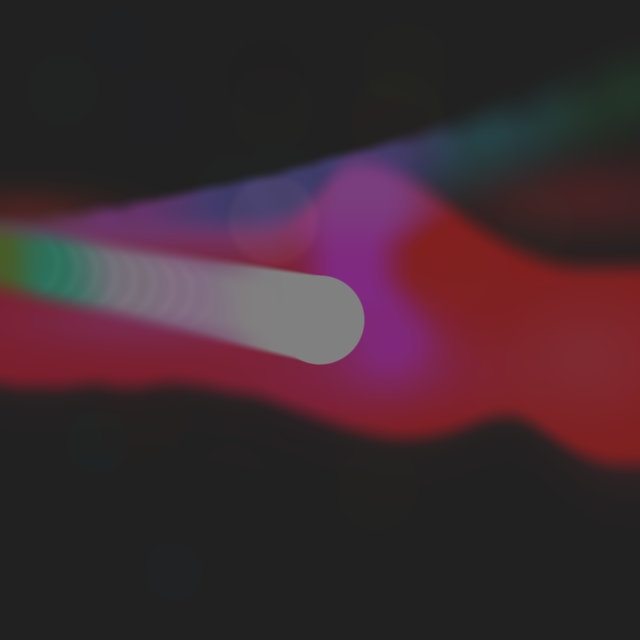
Give the GLSL for this background, as a WebGL 1 fragment shader.

```glsl
precision highp float;
uniform vec2 u_resolution;

vec2 hash2(vec2 p) {
  p = vec2(dot(p, vec2(127.1, 311.7)), dot(p, vec2(269.5, 183.3)));
  return fract(sin(p) * 43758.5453);
}

float gradientNoise(vec2 p) {
  vec2 i = floor(p), f = fract(p), u = f * f * (3.0 - 2.0 * f);
  vec2 e = vec2(1.0, 0.0);
  float a = dot(hash2(i) * 2.0 - 1.0, f);
  float b = dot(hash2(i + e) * 2.0 - 1.0, f - e);
  float c = dot(hash2(i + e.yx) * 2.0 - 1.0, f - e.yx);
  float d = dot(hash2(i + 1.0) * 2.0 - 1.0, f - 1.0);
  return mix(mix(a, b, u.x), mix(c, d, u.x), u.y);
}

float bell(float x, float center, float width) {
  float t = (x - center) / width;
  return exp(-t * t);
}

float glow(vec2 p, vec2 center, vec2 size) {
  vec2 q = (p - center) / size;
  return exp(-dot(q, q));
}

// Upper limit of the light streak
float streakTop(float x) {
  return 0.655 + 0.12 * x + 0.14 * x * x;
}

// Hill that separates the streak from the red body
float hillTop(float x) {
  float width = x < 0.56 ? 0.075 : 0.14;
  return 0.655 - 0.065 * smoothstep(0.66, 0.91, x) + 0.1 * bell(x, 0.56, width);
}

// Lower limit of the red body
float bodyBottom(float x) {
  return 0.4 - 0.085 * smoothstep(0.3, 0.64, x)
    + 0.035 * bell(x, 0.79, 0.08) - 0.04 * smoothstep(0.8, 0.97, x);
}

vec3 streakColor(float x) {
  vec3 c = mix(vec3(0.32, 0.2, 0.16), vec3(0.4, 0.2, 0.41), smoothstep(0.04, 0.18, x));
  c = mix(c, vec3(0.25, 0.23, 0.41), smoothstep(0.2, 0.36, x));
  c = mix(c, vec3(0.15, 0.28, 0.3), smoothstep(0.62, 0.75, x));
  return mix(c, vec3(0.14, 0.23, 0.16), smoothstep(0.78, 0.97, x));
}

vec3 tailColor(float x) {
  vec3 c = mix(vec3(0.28, 0.36, 0.16), vec3(0.17, 0.44, 0.36), smoothstep(0.0, 0.08, x));
  c = mix(c, vec3(0.46, 0.43, 0.47), smoothstep(0.08, 0.2, x));
  c = mix(c, vec3(0.5, 0.42, 0.5), smoothstep(0.2, 0.29, x));
  return mix(c, vec3(0.5), smoothstep(0.3, 0.4, x));
}

void main() {
  vec2 p = gl_FragCoord.xy / u_resolution;
  float x = p.x, y = p.y;
  float pixel = 1.0 / min(u_resolution.x, u_resolution.y);
  float grain = gradientNoise(vec2(x * 18.0 + y * 8.0, y * 7.0));
  vec3 color = vec3(0.13);

  // Dim red haze around the body
  color += vec3(0.14, 0.005, 0.01) * glow(p, vec2(0.92, 0.69), vec2(0.2, 0.065));
  color += vec3(0.15, 0.01, 0.0) * glow(p, vec2(0.04, 0.67), vec2(0.13, 0.035));

  // Streak from purple through blue to green
  float drop = streakTop(x) - y + 0.008 * grain;
  float soft = 0.016 + 0.07 * smoothstep(0.55, 1.0, x) + 0.016 * (1.0 - smoothstep(0.0, 0.3, x));
  float streak = smoothstep(-soft * 0.5, soft, drop) * smoothstep(0.5, 0.58, y);
  float fade = smoothstep(0.58, 0.7, x);
  streak *= 1.0 - fade * smoothstep(0.03, 0.17, drop);
  color = mix(color, streakColor(x), streak * (1.0 - 0.15 * fade + 0.2 * grain));

  // Red body, tinted toward the middle
  vec3 body = mix(vec3(0.48, 0.12, 0.17), vec3(0.5, 0.12, 0.12), smoothstep(0.4, 0.7, x));
  body = mix(body, vec3(0.47, 0.18, 0.35), 0.8 * glow(p, vec2(0.24, 0.5), vec2(0.22, 0.05)));
  body = mix(body, vec3(0.49, 0.15, 0.29), 0.8 * glow(p, vec2(0.57, 0.42), vec2(0.2, 0.07)));
  body = mix(body, vec3(0.5, 0.18, 0.22), 0.7 * glow(p, vec2(0.92, 0.44), vec2(0.13, 0.1)));
  float upperLeft = (1.0 - smoothstep(0.4, 0.56, x)) * smoothstep(0.55, 0.66, y);
  body = mix(body, vec3(0.43, 0.22, 0.42), upperLeft);

  // Purple column and its rounded foot
  float spine = 0.55 + 0.02 * smoothstep(0.61, 0.7, y) + 0.05 * (1.0 - smoothstep(0.45, 0.58, y));
  float reach = 0.075 + 0.05 * smoothstep(0.6, 0.68, y);
  float column = 1.0 - smoothstep(reach * 0.25, reach * 1.4, abs(x - spine));
  column *= smoothstep(0.4, 0.54, y);
  float foot = glow(p, vec2(0.61, 0.46), vec2(0.075, 0.065));
  column = 1.0 - (1.0 - column) * (1.0 - 0.9 * foot);
  vec3 purple = mix(vec3(0.5, 0.16, 0.5), vec3(0.48, 0.24, 0.49), smoothstep(0.58, 0.7, y));
  body = mix(body, purple, column);

  float ripple = 0.012 * gradientNoise(vec2(x * 16.0, 2.5)) * (1.0 - smoothstep(0.3, 0.5, x));
  float rise = y - bodyBottom(x) - ripple;
  float lower = smoothstep(-0.022, 0.022, rise);
  float crest = hillTop(x) - y;
  float upper = smoothstep(-0.02, 0.035, crest);
  color = mix(color, body, lower * upper);
  float under = exp(-max(-rise, 0.0) / 0.035) * (1.0 - lower);
  color += vec3(0.06, 0.005, 0.015) * under * (0.7 + 0.8 * smoothstep(0.8, 1.0, x));

  // Tail drawn out to the left of the disc
  float behind = max(0.5 - x, 0.0);
  float across = abs(y - 0.5 - 0.195 * behind);
  float tailSoft = 0.003 + 0.075 * behind;
  float halfWidth = 0.07 - 0.022 * behind;
  float tail = 1.0 - smoothstep(halfWidth - tailSoft, halfWidth + tailSoft * 0.35, across);
  tail *= step(x, 0.5);
  vec3 tailTint = tailColor(x + 0.02 * grain);
  float rim = smoothstep(0.025, 0.07, across) * smoothstep(0.1, 0.2, x) * smoothstep(0.06, 0.18, behind);
  tailTint = mix(tailTint, vec3(0.47, 0.29, 0.43), 0.75 * rim);
  color = mix(color, tailTint, tail);

  // Faint scattered lens circles
  for (int i = 0; i < 28; i++) {
    vec2 seed = hash2(vec2(float(i), 3.7));
    vec2 tone = hash2(vec2(float(i), 9.2));
    float d = length(p - seed) - 0.045 - 0.03 * tone.x;
    float spot = 1.0 - smoothstep(-0.006, 0.006, d);
    color += spot * 0.012 * (vec3(tone.x, tone.y, 1.0 - tone.x) - 0.4);
  }

  // Round highlight in the upper left band
  float halo = length(p - vec2(0.427, 0.655)) - 0.069;
  color += vec3(0.04, 0.025, 0.02) * (1.0 - smoothstep(-0.008, 0.008, halo)) * (1.0 - tail);

  // Curved ripples within the tail
  for (int i = 0; i < 9; i++) {
    vec2 center = vec2(0.04 + 0.03 * float(i), 0.588 - 0.006 * float(i));
    float ring = bell(length(p - center), 0.05, 0.007) * smoothstep(0.0, 0.04, x - center.x);
    color += 0.018 * ring * tail * (1.0 - smoothstep(0.28, 0.36, x));
  }

  // Solid grey disc
  float disc = length(p - 0.5) - 0.0695;
  color = mix(color, vec3(0.5), 1.0 - smoothstep(-pixel, pixel, disc));
  gl_FragColor = vec4(clamp(color, 0.0, 1.0), 1.0);
}
```
